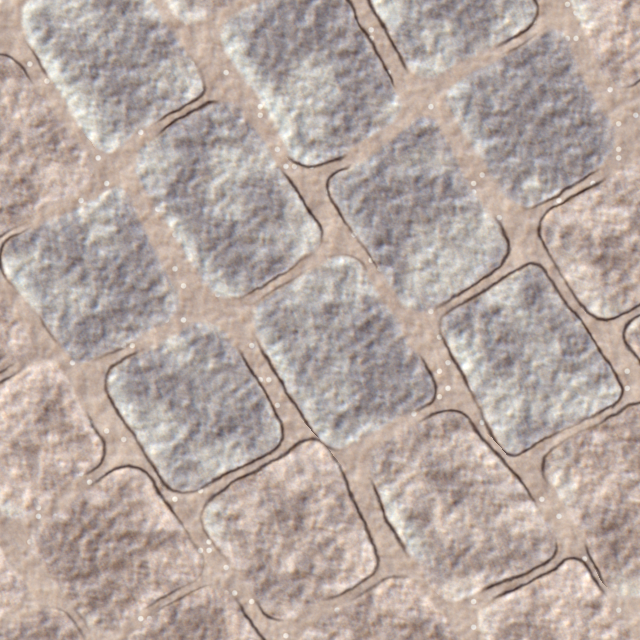
This texture is drawn by a Shadertoy shader. Its source:

```glsl
// Worn cobblestones laid in slanting columns with sandy joints.
// Each column has its own phase and pitch; every stone is a jittered rounded box
// with mottled colour, a pale worn flank, broken dark cracks and grainy relief.

float hash(vec2 p) {
    vec3 q = fract(vec3(p.xyx) * 0.1031);
    q += dot(q, q.yzx + 33.33);
    return fract((q.x + q.y) * q.z);
}

float noise(vec2 p) {
    vec2 i = floor(p), f = fract(p);
    f = f * f * (3.0 - 2.0 * f);
    return mix(mix(hash(i), hash(i + vec2(1, 0)), f.x),
               mix(hash(i + vec2(0, 1)), hash(i + vec2(1, 1)), f.x), f.y);
}

float fbm(vec2 p) {
    float sum = 0.0, amp = 0.5;
    for (int k = 0; k < 4; k++) {
        sum += amp * noise(p);
        p = mat2(1.6, 1.2, -1.2, 1.6) * p + 17.3;
        amp *= 0.5;
    }
    return sum / 0.9375;
}

// Slope of the rough surface seen along one light direction
float relief(vec2 p, vec2 light) {
    vec2 q = p + 9.0;
    return fbm((q + light) * 65.0) - fbm((q - light) * 65.0);
}

float roundedBox(vec2 p, vec2 halfSize, float radius) {
    vec2 q = abs(p) - halfSize + radius;
    return length(max(q, 0.0)) + min(max(q.x, q.y), 0.0) - radius;
}

// Phase and pitch of the stones along each slanting column
const vec2 COLUMNS[7] = vec2[7](
    vec2(0.10, 0.27), vec2(0.58, 0.215), vec2(0.436, 0.254), vec2(0.168, 0.296),
    vec2(0.382, 0.282), vec2(0.418, 0.235), vec2(0.596, 0.27));

void mainImage(out vec4 fragColor, in vec2 fragCoord) {
    vec2 p = fragCoord / iResolution.xy;
    p.y = 1.0 - p.y;

    // Irregular ground, turned so that x crosses the columns
    vec2 warped = p + 0.024 * (vec2(noise(p * 7.0 + 3.0), noise(p * 7.0 + 41.0)) - 0.5);
    warped += 0.010 * (vec2(fbm(p * 32.0), fbm(p * 32.0 + 60.0)) - 0.5);
    mat2 turn = mat2(0.798, 0.603, -0.603, 0.798);
    vec2 slant = turn * warped;

    // Stone lookup: column, then row inside the skewed column
    float column = clamp(floor((slant.x - 0.091) / 0.232 + 0.5), -3.0, 3.0);
    vec2 course = COLUMNS[int(column) + 3];
    float across = slant.x - 0.091 - column * 0.232;
    float row = floor((slant.y - 0.1 * across - course.x) / course.y + 0.5);
    vec2 id = vec2(column, row) + 20.0;
    float along = slant.y - course.x - row * course.y;
    vec2 local = vec2(across + 0.08 * along, along - 0.1 * across);
    float tilt = (hash(id + 5.0) - 0.5) * 0.10;
    local += tilt * vec2(-local.y, local.x);

    // Stone outline, tapering a little toward one end
    vec2 halfSize = vec2(0.101 + 0.010 * (hash(id) - 0.5), course.y * 0.5 - 0.011);
    halfSize.x += local.y * 0.12 * (hash(id + 9.0) - 0.5);
    float d = roundedBox(local, halfSize, 0.022 + 0.018 * hash(id + 2.0));
    float stoneMask = 1.0 - smoothstep(-0.005, 0.004, d);

    // Grey stones in the middle, tan ones toward the outside
    vec2 centre = vec2(0.091 + column * 0.232, course.x + row * course.y) * turn;
    float warmth = smoothstep(0.36, 0.56, length(centre - vec2(0.5, 0.33))
                              + 0.12 * (hash(id + 7.0) - 0.5));
    float blotch = smoothstep(0.32, 0.70, fbm(p * 17.0 + id * 3.7)
                              + 0.14 * (hash(id + 4.0) - 0.5));
    blotch = mix(blotch, fbm(p * 90.0), 0.3);
    vec3 grey = mix(vec3(0.56, 0.52, 0.53), vec3(0.80, 0.78, 0.75), blotch);
    vec3 tan_ = mix(vec3(0.60, 0.52, 0.49), vec3(0.88, 0.79, 0.74), blotch);
    vec3 stone = mix(grey, tan_, warmth * 0.85);

    // Pale worn flank on the lower left side
    float flank = (1.0 - smoothstep(-0.085, -0.035, local.x)) * smoothstep(-0.045, -0.004, d);
    flank *= smoothstep(0.25, 0.65, noise(p * 11.0 + 70.0));
    stone = mix(stone, vec3(0.86, 0.86, 0.82), 0.7 * flank);
    stone += 0.07 * smoothstep(-0.03, 0.0, d);

    // Sandy joint with scattered pale grit
    vec3 sand = mix(vec3(0.70, 0.62, 0.58), vec3(0.84, 0.76, 0.70), fbm(p * 25.0 + 8.0));
    vec2 gritCell = floor(p * 75.0), gritPos = fract(p * 75.0) - 0.5;
    float grit = step(0.92, hash(gritCell + 31.0))
               * (1.0 - smoothstep(0.2, 0.42, length(gritPos)));
    sand = mix(sand, vec3(0.95, 0.93, 0.90), 0.8 * grit);
    vec3 color = mix(sand, stone, stoneMask);

    // Broken dark cracks hugging the stones
    float crack = exp(-pow((d - 0.003) / 0.0028, 2.0));
    crack *= smoothstep(0.48, 0.72, noise(p * 10.0 + 25.0));
    color = mix(color, vec3(0.27, 0.21, 0.20), 0.8 * crack);

    // Grain lit from slightly different sides per channel, giving faint colour fringes
    vec3 grain = vec3(relief(p, vec2(0.0030, 0.0022)),
                      relief(p + vec2(0.0010, 0.0), vec2(0.0028, 0.0026)),
                      relief(p + vec2(0.0018, 0.0008), vec2(0.0024, 0.0030)));
    color += grain * mix(0.28, 0.48, stoneMask);
    color += 0.07 * (fbm(p * 190.0 + 5.0) - 0.5);

    fragColor = vec4(clamp(color, 0.0, 1.0), 1.0);
}
```
